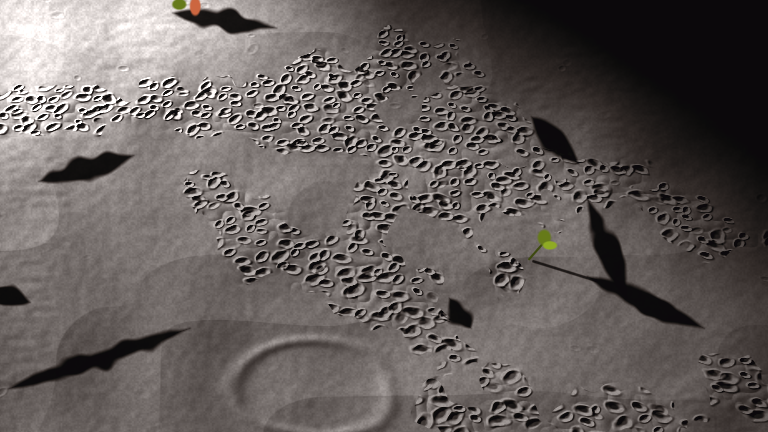
Reproduce this texture procedurally as a WebGL 2 fragment shader.

```glsl
#version 300 es
precision highp float;
// Trampled sand at night, raked by a lamp at the upper left.
// A height field of dunes, jittered pits and ridges is shaded by its slope
// towards the lamp, then long cast shadows, seedlings and grain are added.
uniform vec2 u_resolution;
out vec4 fragColor;

const vec2 TO_LAMP = vec2(-0.8, 0.6);
const float SLOPE_GAIN = 0.85;
const float SLOPE_STEP = 0.004;
const vec2 PIT_CELL = vec2(0.041, 0.030);
const float PIT_DEPTH = 0.010;
const float TRACK_WIDTH = 0.075;
const float GRAIN = 0.13;
const vec3 SAND_TINT = vec3(0.018, -0.010, -0.020);
const vec3 NIGHT = vec3(0.045, 0.030, 0.045);
const vec3 LEAF = vec3(0.40, 0.48, 0.10);
const vec3 BLOSSOM = vec3(0.80, 0.40, 0.25);

// Trampled paths: start xy, end xy
const vec4 TRACKS[11] = vec4[11](
  vec4(0.00, 0.76, 0.70, 0.72), vec4(0.70, 0.77, 1.04, 0.89),
  vec4(0.75, 0.70, 1.30, 0.56), vec4(0.47, 0.58, 0.62, 0.40),
  vec4(0.62, 0.40, 0.98, 0.30), vec4(1.00, 0.25, 1.20, 0.08),
  vec4(1.00, 0.03, 1.50, 0.02), vec4(1.05, 0.73, 1.75, 0.44),
  vec4(0.90, 0.64, 0.87, 0.36), vec4(1.02, 0.55, 1.15, 0.37),
  vec4(1.66, 0.10, 1.80, 0.05));

// Long cast shadows: start xy, end xy
const vec4 SHADOWS[8] = vec4[8](
  vec4(0.02, 0.10, 0.44, 0.24), vec4(0.09, 0.58, 0.31, 0.64),
  vec4(1.36, 0.54, 1.45, 0.31), vec4(1.36, 0.36, 1.63, 0.24),
  vec4(0.40, 0.97, 0.64, 0.935), vec4(1.23, 0.73, 1.34, 0.62),
  vec4(-0.04, 0.32, 0.07, 0.30), vec4(1.04, 0.31, 1.09, 0.24));

vec2 hash2(vec2 p) {
  vec3 a = fract(p.xyx * vec3(0.1031, 0.1030, 0.0973));
  a += dot(a, a.yzx + 33.33);
  return fract((a.xx + a.yz) * a.zy);
}

float noise(vec2 p) {
  vec2 i = floor(p), f = fract(p);
  f = f * f * (3.0 - 2.0 * f);
  return mix(mix(hash2(i).x, hash2(i + vec2(1, 0)).x, f.x),
             mix(hash2(i + vec2(0, 1)).x, hash2(i + vec2(1, 1)).x, f.x), f.y);
}

// Distance to a segment (x) and position along it (y)
vec2 segment(vec2 p, vec4 s) {
  vec2 d = s.zw - s.xy;
  float t = clamp(dot(p - s.xy, d) / dot(d, d), 0.0, 1.0);
  return vec2(length(p - s.xy - d * t), t);
}

float trampled(vec2 p) {
  float wobble = (noise(p * 11.0) - 0.5) * 0.09 + (noise(p * 27.0) - 0.5) * 0.04;
  float d = 1.0;
  for (int i = 0; i < 11; i++) d = min(d, segment(p, TRACKS[i]).x);
  return 1.0 - smoothstep(TRACK_WIDTH * 0.45, TRACK_WIDTH, d + wobble);
}

// Foot pits: height (x) and shadowed floor (y)
vec2 pits(vec2 p, float density) {
  float s = 1.15 - 0.45 * p.y;
  vec2 q = vec2((p.x - 0.9) / s, -log(s) / 0.45) / PIT_CELL + 60.0;
  vec2 cell = floor(q), result = vec2(0.0);
  for (int y = -1; y <= 1; y++)
  for (int x = -1; x <= 1; x++) {
    vec2 id = cell + vec2(x, y);
    vec2 a = hash2(id), b = hash2(id + 71.3);
    vec2 d = q - id - 0.5 - (a - 0.5) * 0.8;
    float turn = (b.x - 0.6) * 2.2, c = cos(turn), n = sin(turn);
    d = mat2(c, n, -n, c) * d * vec2(1.0, 1.45);
    float r = length(d) / mix(0.24, 0.50, b.y) + (noise(q * 3.0) - 0.5) * 0.4;
    float present = smoothstep(0.0, 0.2, density - fract(a.x * 7.0 + b.y) * 0.95);
    float rim = exp(-18.0 * (r - 1.2) * (r - 1.2));
    result.x += present * PIT_DEPTH * (0.35 * rim - 1.0 + smoothstep(0.3, 1.1, r));
    result.y = max(result.y, present * (1.0 - smoothstep(0.35, 0.85, r)) * (0.45 + 0.55 * b.x));
  }
  return result;
}

vec2 terrain(vec2 p, float density) {
  float h = 0.065 * noise(p * vec2(2.6, 3.4) + 4.0) + 0.020 * noise(p * 7.0);
  h += 0.012 * (1.0 - abs(2.0 * noise(p * vec2(4.0, 6.0) + 9.0) - 1.0));
  h += 0.0016 * noise(p * 55.0) + 0.009 * density * abs(noise(p * vec2(38.0, 48.0)) - 0.5);
  // Large shoe print with a raised border and faint tread
  float print = length((p - vec2(0.72, 0.10)) / vec2(0.19, 0.11)) + 0.2 * noise(p * 9.0);
  h += 0.009 * exp(-90.0 * (print - 1.1) * (print - 1.1));
  float tread = smoothstep(0.5, 0.75, noise(p * 3.0 + 17.0));
  h += 0.0022 * tread * noise(p * vec2(35.0, 75.0));
  vec2 pit = pits(p, density);
  return vec2(h + pit.x, pit.y);
}

float ellipse(vec2 p, vec2 center, vec2 radius) {
  return 1.0 - smoothstep(0.75, 1.15, length((p - center) / radius));
}

void main() {
  vec2 p = gl_FragCoord.xy / u_resolution.y;

  // Lamp pool and the night closing in from the upper right
  vec2 fromLamp = (p - vec2(-0.02, 0.93)) * vec2(1.5, 3.0);
  float light = 0.39 + 0.09 * p.y + 0.42 * exp(-dot(fromLamp, fromLamp));
  light *= 1.0 - smoothstep(-0.25, 0.27, dot(p - vec2(0.85, 1.0), vec2(0.51, 0.86)));
  light *= 1.0 - 0.35 * smoothstep(1.3, 1.8, p.x);

  // Slope shading
  float density = max(trampled(p), 0.05);
  vec2 ground = terrain(p, density);
  float ahead = terrain(p + TO_LAMP * SLOPE_STEP, density).x;
  float slope = (ground.x - ahead) / SLOPE_STEP;
  float shade = clamp(1.0 + SLOPE_GAIN * slope, 0.12, 1.5) * (1.0 - 0.8 * ground.y);

  // Tapered cast shadows with ragged edges
  for (int i = 0; i < 8; i++) {
    vec2 s = segment(p, SHADOWS[i]);
    float width = 0.024 * 4.0 * s.y * (1.0 - s.y) * (0.5 + noise(p * 28.0));
    shade *= 1.0 - 0.9 * (1.0 - smoothstep(-0.006, 0.005, s.x - width));
  }
  float stemShadow = segment(p, vec4(1.235, 0.395, 1.38, 0.35)).x;
  shade *= 1.0 - 0.75 * (1.0 - smoothstep(0.001, 0.005, stemShadow));

  // Sand colour with fine grain
  float grain = noise(p * 260.0) + 0.6 * noise(p * 120.0) - 0.8;
  float tone = light * shade * (1.0 + GRAIN * grain);
  vec3 color = max(vec3(tone) + SAND_TINT * smoothstep(0.0, 0.2, tone), NIGHT);

  // Seedlings
  float stem = 1.0 - smoothstep(0.001, 0.004, segment(p, vec4(1.225, 0.40, 1.26, 0.44)).x);
  color = mix(color, LEAF * 0.6, stem);
  color = mix(color, LEAF, ellipse(p, vec2(1.260, 0.450), vec2(0.016, 0.019)));
  color = mix(color, LEAF * 1.4, ellipse(p, vec2(1.273, 0.432), vec2(0.017, 0.010)));
  color = mix(color, LEAF, ellipse(p, vec2(0.415, 0.990), vec2(0.017, 0.013)));
  color = mix(color, BLOSSOM, ellipse(p, vec2(0.452, 0.985), vec2(0.013, 0.022)));
  fragColor = vec4(color, 1.0);
}
```
